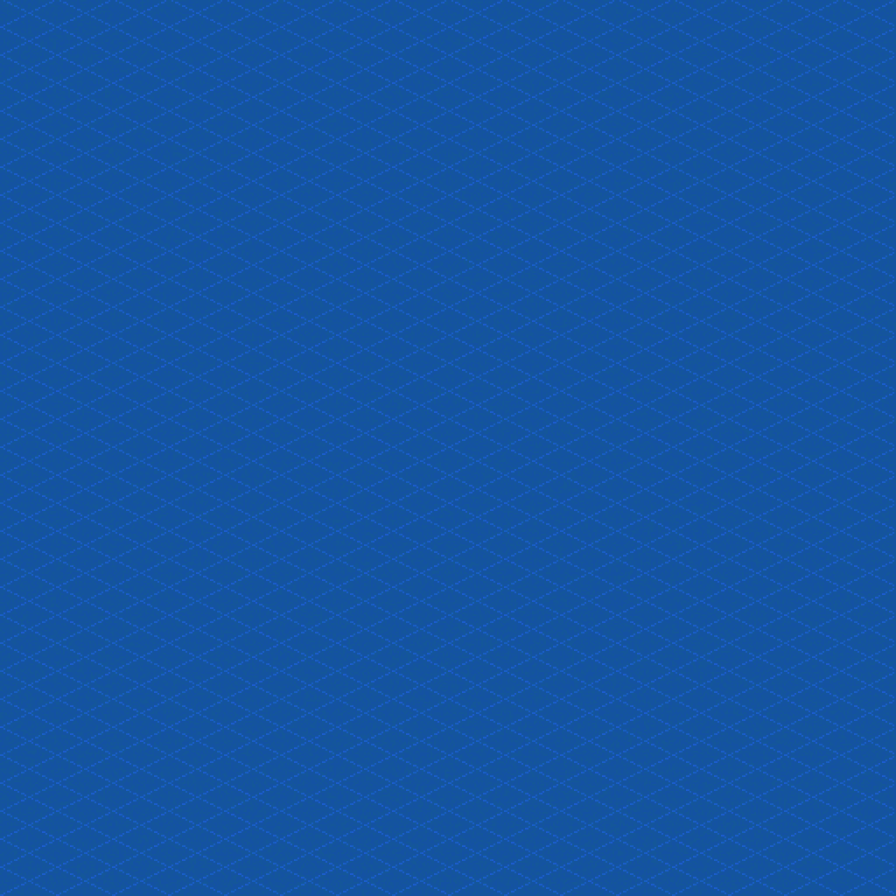
This pattern is drawn by a Shadertoy shader. Its source:

```glsl
// Blue woven cloth with a lattice of flat diamonds drawn in thin stepped stitches.

const vec2 REPEATS = vec2(16.0, 32.0);          // diamonds across and down
const vec2 CELLS_PER_REPEAT = vec2(32.0, 16.0); // stitches in one diamond
const float STEP_LENGTH = 2.0;                  // stitches along a line per row climbed
const float DASH_PERIOD = 4.0;                  // one stitch in this many is hidden
const int SUBSAMPLES = 4;

const vec3 CLOTH_MID = vec3(0.08, 0.33, 0.62);
const vec3 CLOTH_RICH = vec3(0.08, 0.32, 0.64);
const vec3 CLOTH_DULL = vec3(0.08, 0.34, 0.60);
const vec3 STITCH_SOFT = vec3(0.09, 0.37, 0.76);
const vec3 STITCH_BRIGHT = vec3(0.10, 0.37, 0.79);
const vec3 STITCH_VIVID = vec3(0.11, 0.36, 0.81);

float hash21(vec2 p) {
    vec3 q = fract(vec3(p.xyx) * 0.1031);
    q += dot(q, q.yzx + 33.33);
    return fract((q.x + q.y) * q.z);
}

// Picks one of three colours by two thresholds
vec3 pickColor(float grain, vec2 limits, vec3 a, vec3 b, vec3 c) {
    return grain < limits.x ? a : (grain < limits.y ? b : c);
}

// 1 on stitches whose line index is a whole number of periods
float onLine(float index, float period) {
    return 1.0 - step(0.5, mod(index, period));
}

// 0 on the hidden stitch of each dash, 1 elsewhere
float dash(float along, float period) {
    return step(0.5, mod(along, period));
}

vec3 stitchColor(vec2 cell) {
    float grain = hash21(cell);
    vec3 cloth = pickColor(grain, vec2(0.48, 0.79), CLOTH_MID, CLOTH_RICH, CLOTH_DULL);
    vec3 thread = pickColor(grain, vec2(0.4, 0.8), STITCH_SOFT, STITCH_BRIGHT, STITCH_VIVID);

    // Rising and falling stepped lines cross at each diamond corner
    float climb = floor(cell.x / STEP_LENGTH);
    float rising = onLine(climb - cell.y, CELLS_PER_REPEAT.y);
    float falling = onLine(climb + cell.y, CELLS_PER_REPEAT.y);
    float lattice = max(rising, falling) * dash(cell.x + 1.0, DASH_PERIOD);
    return mix(cloth, thread, lattice);
}

void mainImage(out vec4 fragColor, in vec2 fragCoord) {
    vec2 grid = REPEATS * CELLS_PER_REPEAT;
    vec3 sum = vec3(0.0);

    // Average over the pixel to smooth the stitch edges
    for (int y = 0; y < SUBSAMPLES; y++) {
        for (int x = 0; x < SUBSAMPLES; x++) {
            vec2 offset = (vec2(x, y) + 0.5) / float(SUBSAMPLES) - 0.5;
            vec2 uv = (fragCoord + offset) / iResolution.xy;
            sum += stitchColor(mod(floor(uv * grid), grid));
        }
    }
    fragColor = vec4(sum / float(SUBSAMPLES * SUBSAMPLES), 1.0);
}
```
